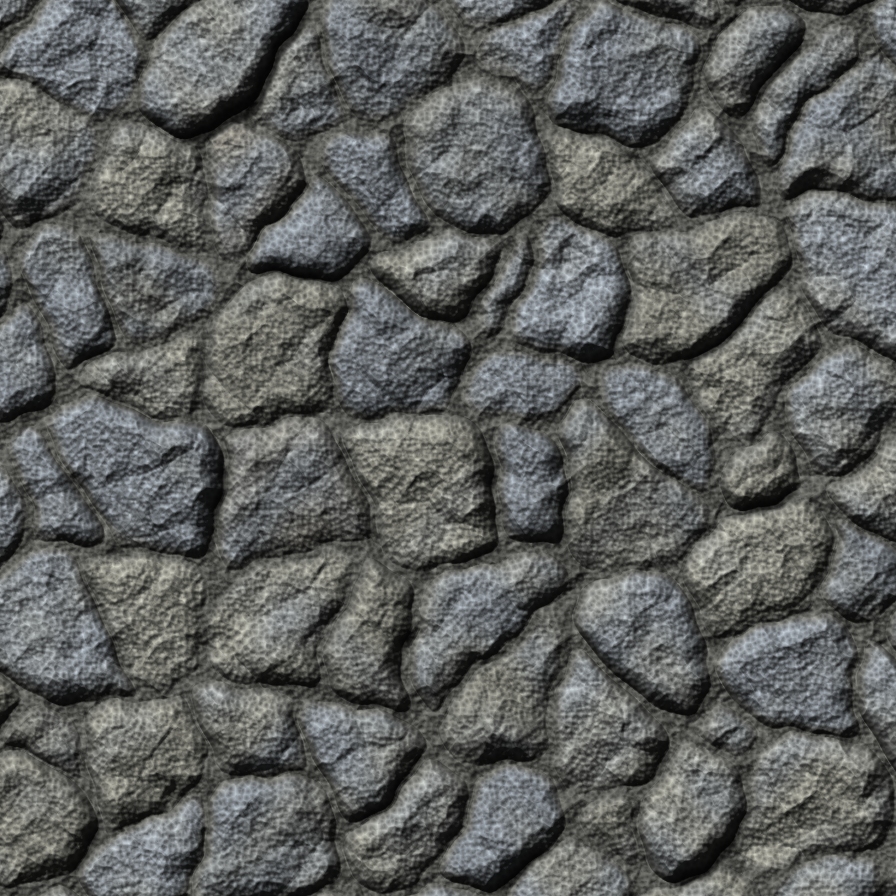
Give the GLSL for this texture, as a Shadertoy shader.

```glsl
// Rough grey fieldstones of mixed sizes, half sunk in lumpy mortar and lit from the upper left.

vec2 hash2(vec2 p) {
    p = vec2(dot(p, vec2(127.1, 311.7)), dot(p, vec2(269.5, 183.3)));
    return fract(sin(p) * 43758.55);
}

// Cellular noise: distance to the nearest scattered point
float cellular(vec2 p) {
    vec2 cell = floor(p), f = p - cell;
    float nearest = 4.0;
    for (int y = -1; y <= 1; y++)
    for (int x = -1; x <= 1; x++) {
        vec2 g = vec2(x, y);
        vec2 d = g + hash2(cell + g) - f;
        nearest = min(nearest, dot(d, d));
    }
    return sqrt(nearest);
}

// Layered sines bend the outlines
vec2 warp(vec2 p) {
    return p + 0.1 * sin(p.yx * 2.7 + vec2(0.0, 2.0))
             + 0.035 * sin(p.yx * 7.3 + p * 2.1 + vec2(1.0, 4.0))
             + 0.012 * sin(p.yx * 19.0 + p * 6.0);
}

// Seed position relative to p in xy, weight (stone size) in z
vec3 seed(vec2 cell, vec2 p) {
    vec2 jitter = hash2(cell);
    return vec3(cell + 0.05 + 0.9 * jitter - p, 0.34 * hash2(cell + 57.0).x);
}

// Height of the stones over the mortar; also gives the rim distance and stone id
float stoneHeight(vec2 p, out float rim, out vec2 id) {
    p = warp(p);
    vec2 cell = floor(p);
    vec3 own = vec3(0.0);
    float best = 9.0;
    for (int y = -2; y <= 2; y++)
    for (int x = -2; x <= 2; x++) {
        vec2 c = cell + vec2(x, y);
        vec3 s = seed(c, p);
        float power = dot(s.xy, s.xy) - s.z;
        if (power < best) { best = power; own = s; id = c; }
    }
    // Smooth minimum of the border distances rounds the corners
    float sum = 0.0;
    for (int y = -2; y <= 2; y++)
    for (int x = -2; x <= 2; x++) {
        vec2 c = id + vec2(x, y);
        if (c == id) continue;
        vec3 s = seed(c, p);
        float border = (dot(s.xy, s.xy) - s.z - best) / (2.0 * length(s.xy - own.xy));
        sum += exp(-16.0 * border);
    }
    vec2 rnd = hash2(id + 19.0);
    rim = -log(sum) / 16.0 - 0.045 * rnd.x;
    float t = clamp(rim / 0.22, 0.0, 1.0);
    float tilt = dot(own.xy, hash2(id + 83.0) - 0.5) * 0.4;
    return t * (2.0 - t) * (0.07 + 0.14 * rnd.y) + t * tilt;
}

// Stones plus lumps, dents, chips and grain
float surface(vec2 p) {
    float rim;
    vec2 id;
    float h = stoneHeight(p, rim, id);
    float lump = cellular(p * 2.1 + 0.25 * sin(p.yx * 5.0) + 9.0);
    float dent = cellular(p * 3.4 + 0.2 * sin(p.yx * 9.0));
    float chip = cellular(p * 8.0 + 0.3 * sin(p.yx * 23.0));
    return h - 0.1 * lump * lump + 0.07 * dent * dent + 0.022 * chip
             + 0.017 * cellular(p * 21.0);
}

void mainImage(out vec4 fragColor, in vec2 fragCoord) {
    vec2 p = fragCoord / iResolution.y * 8.0 + 3.0;
    float rim;
    vec2 id;
    float h = stoneHeight(p, rim, id);

    // Surface normal and diffuse light
    vec2 e = vec2(0.02, 0.0);
    float here = surface(p);
    vec2 slope = (vec2(surface(p + e.xy), surface(p + e.yx)) - here) / e.x;
    vec3 normal = normalize(vec3(-slope, 1.0));
    float diffuse = max(dot(normal, normalize(vec3(-0.45, 0.7, 0.85))), 0.0);

    // Shadow cast by stones towards the light
    float blocked = 0.0;
    for (int i = 1; i <= 3; i++) {
        float otherRim;
        vec2 otherId;
        float reach = 0.055 * float(i);
        float other = stoneHeight(p + vec2(-0.54, 0.84) * reach, otherRim, otherId);
        blocked = max(blocked, other - h - 0.6 * reach);
    }
    float shadow = 1.0 - 0.6 * smoothstep(0.0, 0.11, blocked);

    // Blue-grey and olive stones with soft stains, over grey-brown mortar
    vec2 rnd = hash2(id + 31.0);
    float stain = 0.5 + 0.25 * sin(p.x * 3.1 + 2.0 * sin(p.y * 2.3))
                      + 0.25 * sin(p.y * 5.7 + 2.0 * sin(p.x * 4.1));
    vec3 stone = mix(vec3(0.51, 0.535, 0.56), vec3(0.535, 0.535, 0.50),
                     smoothstep(0.2, 0.8, 0.6 * rnd.x + 0.4 * stain));
    stone = mix(stone, vec3(0.56, 0.52, 0.48), 0.4 * stain * smoothstep(0.88, 1.0, rnd.y));
    stone *= 0.95 + 0.1 * hash2(id + 7.0).y;
    vec3 color = mix(vec3(0.455, 0.455, 0.435), stone, smoothstep(0.0, 0.1, rim));

    // Crevice darkening and mineral speckle
    color *= mix(0.8, 1.0, smoothstep(-0.03, 0.07, rim));
    color *= 0.74 + 0.54 * cellular(p * 19.0 + 40.0);
    color *= (0.13 + 1.08 * diffuse) * shadow;
    fragColor = vec4(color, 1.0);
}
```
